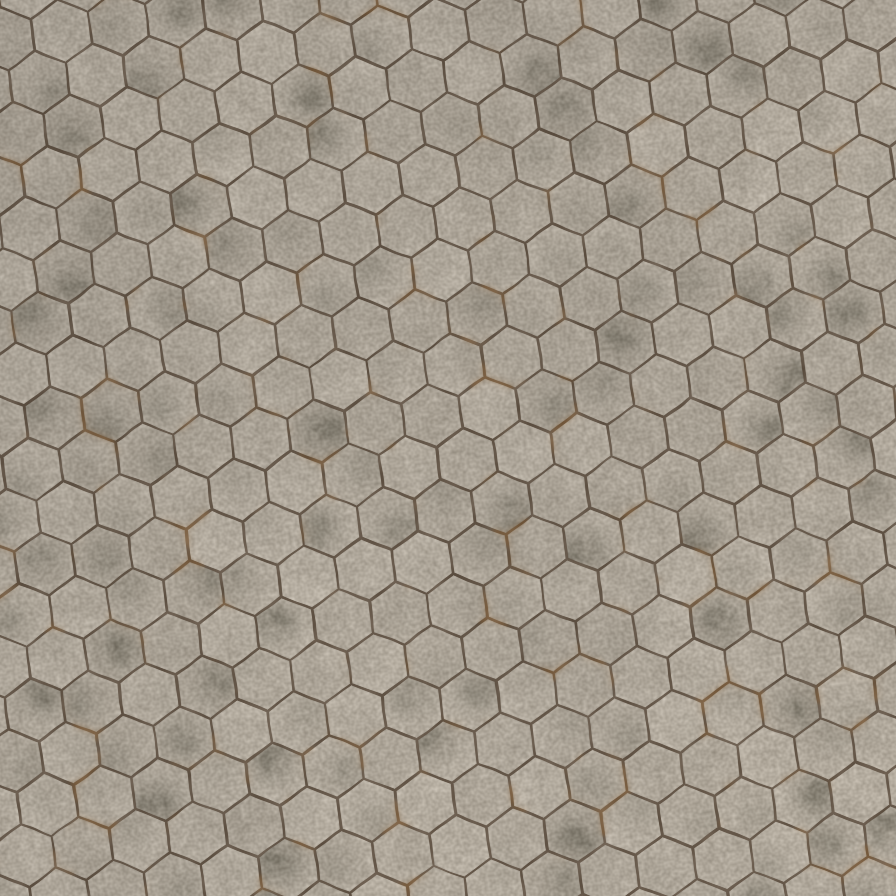
This texture is drawn by a Shadertoy shader. Its source:

```glsl
// Weathered hexagonal concrete pavers in a slightly tilted, flattened lattice.
// Each paver gets its own tone and soft stain from a hash of its cell index;
// gradient noise adds mottling, grit, uneven joints and rust along the joints.

const float PITCH = 0.0643;             // paver spacing, in canvas widths
const float TILT = 0.1318;              // slope of the rows, in radians
const float FLATTEN = 0.958;            // height of the lattice against its width
const vec2 ANCHOR = vec2(0.521, 0.487); // centre of one paver
const vec2 LATTICE = vec2(1.0, 1.7320508);

const vec3 STONE = vec3(0.668, 0.637, 0.588);
const vec3 STAIN = vec3(0.490, 0.468, 0.420);
const vec3 JOINT = vec3(0.375, 0.320, 0.265);
const vec3 RUST  = vec3(0.520, 0.385, 0.240);

// Two random values in 0..1 for an integer cell
vec2 hash2(vec2 cell) {
    uvec2 q = uvec2(ivec2(cell) + 32768);
    uint h = q.x * 1597334677u ^ q.y * 3812015801u;
    h = (h ^ (h >> 15)) * 2246822519u;
    h ^= h >> 13;
    uint k = h * 3266489917u;
    k ^= k >> 16;
    return vec2(h & 65535u, k & 65535u) / 65535.0;
}

float cornerSlope(vec2 cell, vec2 offset) {
    float angle = 6.2831853 * hash2(cell).x;
    return dot(vec2(cos(angle), sin(angle)), offset);
}

// Gradient noise, roughly -0.6..0.6
float noise(vec2 p) {
    vec2 i = floor(p), f = fract(p);
    vec2 w = f * f * f * (f * (f * 6.0 - 15.0) + 10.0);
    vec2 e = vec2(1.0, 0.0);
    float low = mix(cornerSlope(i, f), cornerSlope(i + e, f - e), w.x);
    float high = mix(cornerSlope(i + e.yx, f - e.yx), cornerSlope(i + 1.0, f - 1.0), w.x);
    return mix(low, high, w.y);
}

float fbm(vec2 p) {
    return noise(p) + 0.5 * noise(p * 2.03 + 17.3) + 0.25 * noise(p * 4.11 + 41.7);
}

// Offset from the centre of the nearest hexagon
vec2 hexOffset(vec2 p) {
    vec2 a = p - LATTICE * floor(p / LATTICE + 0.5);
    vec2 b = p - LATTICE * (floor(p / LATTICE) + 0.5);
    return dot(a, a) < dot(b, b) ? a : b;
}

// Distance inward from the hexagon's border
float hexEdge(vec2 g) {
    g = abs(g);
    return 0.5 - max(g.x, dot(g, 0.5 * LATTICE));
}

// Canvas position to lattice units
vec2 toLattice(vec2 uv) {
    float c = cos(TILT), s = sin(TILT);
    vec2 d = uv - ANCHOR;
    return vec2(c * d.x + s * d.y, (c * d.y - s * d.x) / FLATTEN) / PITCH;
}

// Surface of one paver: own tone, off-centre stain, mottling and grit
vec3 paver(vec2 p, vec2 g, vec2 cell) {
    vec2 tone = hash2(cell), place = hash2(cell + 311.0);
    vec2 d = g - 0.7 * (place - 0.5);
    float cloud = fbm(g * 2.4 + tone * 90.0);
    float strength = 0.10 + 0.85 * pow(tone.y, 3.5);
    float stain = strength * exp(-6.0 * dot(d, d)) * (1.0 + 0.9 * cloud);
    vec3 color = STONE + 0.035 * (tone.x - 0.5) + 0.045 * cloud;
    color = mix(color, STAIN, clamp(stain, 0.0, 1.0));
    float grit = noise(p * 16.0) + 0.6 * noise(p * 8.3 + 5.0);
    return color + 0.085 * grit + 0.015;
}

void mainImage(out vec4 fragColor, in vec2 fragCoord) {
    vec2 uv = fragCoord / iResolution.xy;
    float pixel = 1.0 / (iResolution.y * PITCH);
    vec2 p = toLattice(uv);

    // Slightly uneven outlines
    vec2 wobble = 0.018 * vec2(noise(p * 2.7), noise(p * 2.7 + 63.0));
    vec2 g = hexOffset(p + wobble);
    vec2 cell = round((p + wobble - g) / (0.5 * LATTICE));
    float edge = hexEdge(g);

    vec3 color = paver(p, g, cell);

    // Worn pale rim, then a faint dirty halo next to the joint
    float rim = smoothstep(0.02, 0.045, edge) * (1.0 - smoothstep(0.045, 0.09, edge));
    color += 0.022 * rim;
    color *= 1.0 - 0.10 * exp(-edge * 40.0);

    // Rust patches bleeding from the joints
    float rust = smoothstep(0.12, 0.55, fbm(p * 0.9 + 29.0));
    color = mix(color, RUST, 0.5 * rust * exp(-edge * 22.0));

    // Joints of varying width and depth
    float halfWidth = 0.023 + 0.012 * noise(p * 1.3 + 80.0);
    float joint = 1.0 - smoothstep(halfWidth - 0.6 * pixel, halfWidth + 0.6 * pixel, edge);
    vec3 jointColor = mix(JOINT, RUST, 0.65 * rust) + 0.09 * noise(p * 3.1 + 12.0);
    color = mix(color, jointColor, 0.92 * joint);

    // Broad weathering, a little lighter toward the lower right
    float light = 1.0 + 0.03 * (uv.x - uv.y) + 0.03 * fbm(p * 0.22);
    fragColor = vec4(clamp(color * light, 0.0, 1.0), 1.0);
}
```
